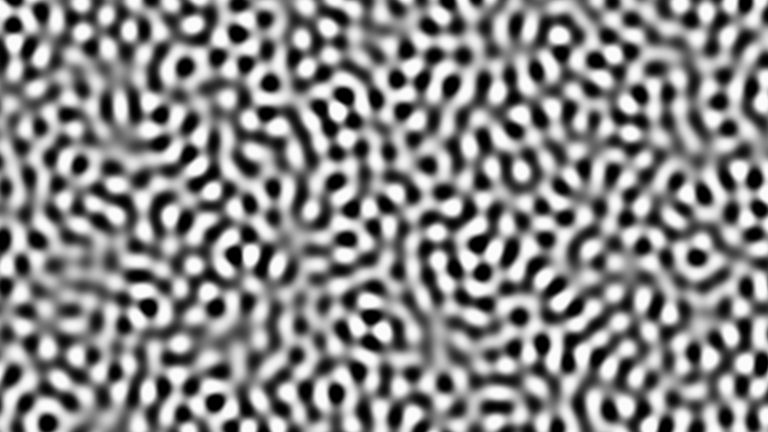
Give the GLSL for this pattern, as a Shadertoy shader.

```glsl
// Draws a grey labyrinth of soft spots and short wavy stripes of even width.
// Many sine waves of nearly equal length but random direction and phase are
// summed to a band-limited field, then a soft contrast curve maps it to grey.

const float PI = 3.14159265;
const int WAVE_COUNT = 80;

// Pseudo-random value in 0..1 for a wave index and a channel.
float hash(float index, float channel) {
    return fract(sin(index * 12.9898 + channel * 78.233) * 43758.5453);
}

// Sum of plane waves, scaled to zero mean and unit variance.
// frequency: cycles per canvas height; bandwidth: relative spread around it;
// uprightBias: extra weight of waves that form vertical stripes.
float waveField(vec2 p, float frequency, float bandwidth, float uprightBias) {
    float sum = 0.0;
    float power = 0.0;
    for (int i = 0; i < WAVE_COUNT; i++) {
        float id = float(i) + 1.0;
        float angle = PI * (id + hash(id, 1.0)) / float(WAVE_COUNT);
        float spread = hash(id, 2.0) + hash(id, 3.0) - 1.0;
        float cycles = frequency * (1.0 + bandwidth * spread);
        float phase = 2.0 * PI * hash(id, 4.0);
        float weight = 1.0 + uprightBias * cos(2.0 * angle);

        vec2 direction = vec2(cos(angle), sin(angle));
        sum += weight * cos(2.0 * PI * cycles * dot(p, direction) + phase);
        power += 0.5 * weight * weight;
    }
    return sum * inversesqrt(power);
}

// Soft S-curve from field value to brightness.
float toneCurve(float value, float offset, float halfRange) {
    return smoothstep(-halfRange, halfRange, value + offset);
}

void mainImage(out vec4 fragColor, in vec2 fragCoord) {
    // Canvas height is one unit.
    vec2 p = fragCoord / iResolution.y;

    float field = waveField(p, 16.2, 0.22, 0.15);
    float grey = toneCurve(field, 0.13, 2.0);

    // Keep the brightest spots just below pure white.
    fragColor = vec4(vec3(0.985 * grey), 1.0);
}
```
